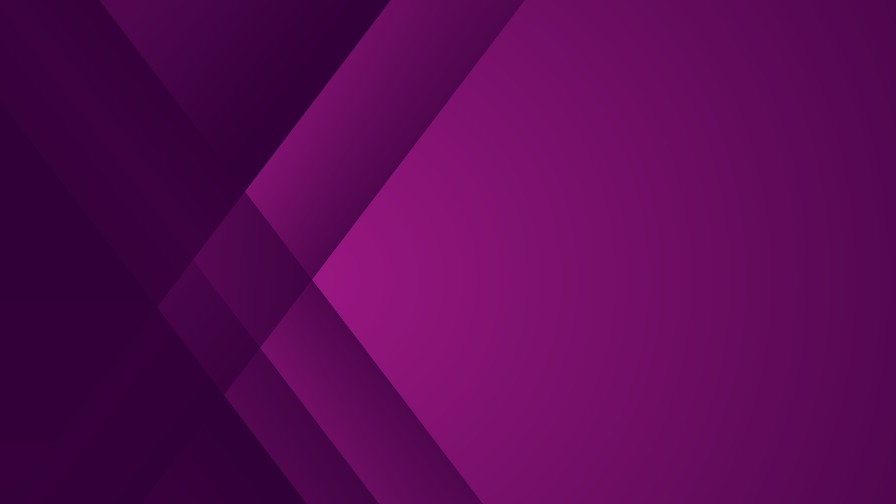
Give the GLSL for this background, as a WebGL 1 fragment shader.

```glsl
precision highp float;

uniform vec2 u_resolution;

// Horizontal run of every diagonal per unit of height
const float SLANT = 0.7616;

// Offsets of the diagonals, measured along the top border
const float RISE_LEFT = 0.7755;
const float RISE_RIGHT = 1.0417;
const float FALL_LOW = -0.1528;
const float FALL_MID = -0.0093;
const float FALL_HIGH = 0.1968;

const vec2 GLOW_CENTER = vec2(0.621, 0.447);

const float DARK_TONE = 0.20;
const float BRIGHT_TONE = 0.61;
const vec3 DEEP_PLUM = vec3(0.20, 0.0, 0.225);
const vec3 MAGENTA = vec3(0.61, 0.09, 0.51);

float fraction(float start, float end, float value) {
  return clamp((value - start) / (end - start), 0.0, 1.0);
}

float edge(float offset, float value, float softness) {
  return smoothstep(-softness, softness, value - offset);
}

// Picks the left, centre or right tone of one falling strip
float acrossRising(float left, float centre, float right, vec2 sides) {
  return mix(mix(left, centre, sides.x), right, sides.y);
}

vec3 plumRamp(float tone) {
  float t = (tone - DARK_TONE) / (BRIGHT_TONE - DARK_TONE);
  return max(mix(DEEP_PLUM, MAGENTA, t), 0.0);
}

float panelTone(vec2 p, float softness) {
  // Diagonal coordinates: one constant on each family of lines
  float drop = SLANT * (1.0 - p.y);
  float rise = p.x + drop;
  float fall = p.x - drop;

  vec2 sides = vec2(edge(RISE_LEFT, rise, softness),
                    edge(RISE_RIGHT, rise, softness));
  float riseT = fraction(RISE_LEFT, RISE_RIGHT, rise);
  float lowT = fraction(FALL_LOW, FALL_MID, fall);
  float highT = fraction(FALL_MID, FALL_HIGH, fall);

  // Lowest strip: the darkest layers
  float corner = acrossRising(
    0.195 + 0.015 * fraction(0.5, 0.0, p.y),
    mix(0.21, 0.195, riseT),
    0.19 + 0.03 * fraction(FALL_LOW, -0.45, fall),
    sides);

  // Two falling bands, shaded toward their right borders
  float lowBand = acrossRising(
    mix(0.215, 0.225, lowT),
    mix(0.285, 0.23, riseT),
    mix(0.33, 0.28, lowT) - 0.05 * (rise - RISE_RIGHT),
    sides);
  float highBand = acrossRising(
    mix(0.235, 0.205, highT),
    mix(0.34, 0.25, 0.6 * riseT + 0.4 * highT),
    mix(0.46 - 0.1 * (rise - RISE_RIGHT), 0.31, highT),
    sides);

  // Upper strip: shaded triangle, lit rising band, wide glow
  float glow = 0.60 - 0.235 * distance(p, GLOW_CENTER);
  float open = acrossRising(
    0.20 + 0.11 * smoothstep(0.0, 0.55, RISE_LEFT - rise),
    mix(0.51 - 0.14 * (fall - FALL_HIGH), 0.31, riseT),
    glow,
    sides);

  float tone = mix(corner, lowBand, edge(FALL_LOW, fall, softness));
  tone = mix(tone, highBand, edge(FALL_MID, fall, softness));
  return mix(tone, open, edge(FALL_HIGH, fall, softness));
}

void main() {
  vec2 p = gl_FragCoord.xy / u_resolution.y;
  p.x *= 1.77778 * u_resolution.y / u_resolution.x;
  float softness = 0.8 / u_resolution.y;
  gl_FragColor = vec4(plumRamp(panelTone(p, softness)), 1.0);
}
```
